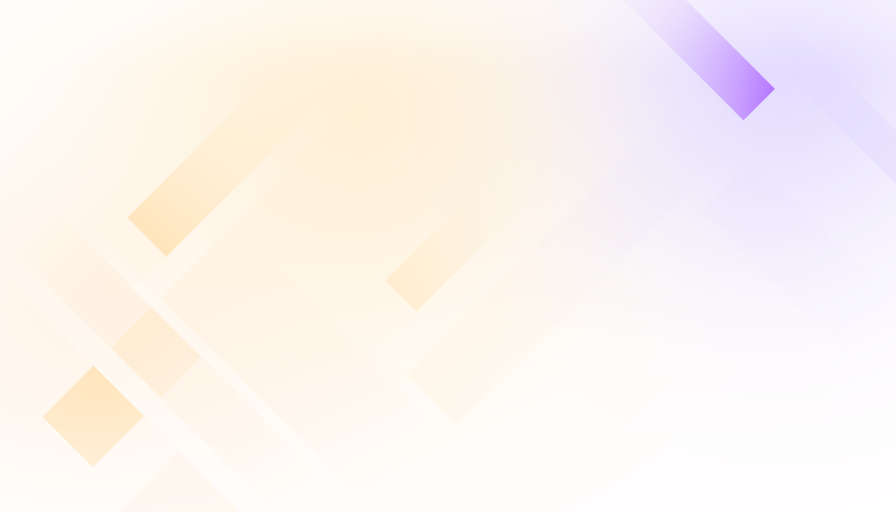
A Shadertoy shader for this background:

```glsl
// Pale background of soft amber and violet glows crossed by translucent diagonal panels.

// Colours
const vec3 PAPER    = vec3(1.000, 0.995, 0.995);
const vec3 CREAM    = vec3(1.000, 0.938, 0.828);
const vec3 PEACH    = vec3(1.000, 0.945, 0.885);
const vec3 AMBER    = vec3(1.000, 0.865, 0.650);
const vec3 LAVENDER = vec3(0.885, 0.855, 1.000);
const vec3 VIOLET   = vec3(0.700, 0.440, 1.000);

// Glow centres and radii, in canvas heights
const vec2 CREAM_POS     = vec2(0.71, 0.78);
const vec2 CREAM_SIZE    = vec2(0.50, 0.46);
const vec2 PEACH_POS     = vec2(0.14, 0.38);
const vec2 PEACH_SIZE    = vec2(0.45, 0.32);
const vec2 LAVENDER_POS  = vec2(1.53, 0.92);
const vec2 LAVENDER_SIZE = vec2(0.37, 0.41);

// Panel bounds on the diagonal axes: (min down-right, min up-right, max, max)
const vec4 VIOLET_BAR   = vec4(1.000,  1.217, 1.687,  1.340);
const vec4 AMBER_BAR    = vec4(0.674, -0.176, 0.826,  0.550);
const vec4 SMALL_BAR    = vec4(1.301,  0.205, 1.422,  0.650);
const vec4 PALE_BAR     = vec4(1.525,  0.060, 1.724,  1.150);
const vec4 AMBER_SQUARE = vec4(0.897, -0.731, 1.094, -0.532);
const vec4 CROSSING     = vec4(0.897, -0.463, 1.090, -0.304);
const vec4 LEFT_BAND    = vec4(0.537, -0.463, 1.550, -0.304);
const vec4 WIDE_BAND    = vec4(0.897, -0.270, 1.750,  0.020);
const vec4 CORNER_BAND  = vec4(1.230, -1.000, 1.700, -0.532);
const vec4 RIGHT_BAND   = vec4(1.610,  1.390, 2.300,  1.495);
const vec4 FAINT_BAND   = vec4(1.780,  0.960, 2.500,  1.160);

// Light gaps between panels
const vec4 GAP_LOW   = vec4(0.500, -0.532, 1.600, -0.463);
const vec4 GAP_HIGH  = vec4(0.600, -0.304, 1.600, -0.270);
const vec4 GAP_AMBER = vec4(0.826, -0.304, 0.897,  0.450);
const vec4 GAP_PALE  = vec4(1.422,  0.060, 1.525,  0.800);

float glow(vec2 p, vec2 centre, vec2 size) {
    vec2 d = (p - centre) / size;
    return exp(-dot(d, d));
}

// Anti-aliased rectangle mask on the diagonal axes
float panel(vec2 q, vec4 bounds) {
    vec2 inside = min(q - bounds.xy, bounds.zw - q);
    float pixel = 1.4142 / iResolution.y;
    return clamp(0.5 + min(inside.x, inside.y) / pixel, 0.0, 1.0);
}

// Linear fade: 1 at 'full', 0 at 'gone'
float fade(float x, float full, float gone) {
    return clamp((gone - x) / (gone - full), 0.0, 1.0);
}

vec3 backdrop(vec2 p) {
    vec3 col = mix(PAPER, PEACH, 0.60 * glow(p, PEACH_POS, PEACH_SIZE));
    col = mix(col, CREAM, 0.88 * glow(p, CREAM_POS, CREAM_SIZE));
    col = mix(col, LAVENDER, 0.95 * glow(p, LAVENDER_POS, LAVENDER_SIZE));
    return mix(col, PAPER, 0.40 * smoothstep(0.84, 1.0, p.y));
}

void mainImage(out vec4 fragColor, in vec2 fragCoord) {
    vec2 p = fragCoord / iResolution.y;
    float down = 1.0 - p.y;
    vec2 q = vec2(p.x + down, p.x - down);
    vec3 col = backdrop(p);

    // Broad faint bands
    col = mix(col, PEACH, 0.55 * panel(q, WIDE_BAND) * fade(q.x, 0.9, 1.75));
    col = mix(col, PEACH, 0.75 * panel(q, LEFT_BAND) * fade(q.x, 0.8, 1.55)
                               * fade(q.x, 0.75, 0.45));
    col = mix(col, PEACH, 0.30 * panel(q, CORNER_BAND));
    float pale = panel(q, PALE_BAR);
    col = mix(col, CREAM, 0.25 * pale * fade(q.y, 0.06, 0.7));
    col = mix(col, LAVENDER, 0.12 * pale * fade(q.y, 0.85, 0.35) * fade(q.y, 0.85, 1.15));
    col = mix(col, LAVENDER, 0.50 * panel(q, RIGHT_BAND) * fade(q.x, 1.85, 1.61));
    col = mix(col, LAVENDER, 0.12 * panel(q, FAINT_BAND) * fade(q.x, 1.9, 2.4));

    // Light gaps
    col = mix(col, PAPER, 0.25 * panel(q, GAP_LOW) * fade(q.x, 0.8, 0.5));
    col = mix(col, PAPER, 0.28 * panel(q, GAP_HIGH) * fade(q.x, 0.85, 0.6));
    col = mix(col, PAPER, 0.22 * panel(q, GAP_AMBER) * fade(q.y, -0.1, 0.45));
    col = mix(col, PAPER, 0.12 * panel(q, GAP_PALE) * fade(q.y, 0.2, 0.8));

    // Stronger bars and squares
    col = mix(col, AMBER, 0.68 * panel(q, AMBER_BAR) * pow(fade(q.y, -0.176, 0.5), 2.0));
    col = mix(col, AMBER, 0.36 * panel(q, SMALL_BAR) * pow(fade(q.y, 0.205, 0.6), 1.4));
    col = mix(col, AMBER, 0.26 * panel(q, CROSSING) * fade(q.x, 0.897, 1.6));
    col = mix(col, AMBER, 0.66 * panel(q, AMBER_SQUARE) * fade(q.x, 0.95, 1.6)
                               * fade(q.y, -0.532, -1.3));

    // Violet bar, deepest at its right corner
    float depth = pow(fade(q.x, 1.687, 1.22), 1.9) * fade(q.y, 1.34, 0.98);
    col = mix(col, VIOLET, panel(q, VIOLET_BAR) * (0.05 + 0.90 * depth));

    fragColor = vec4(col, 1.0);
}
```
